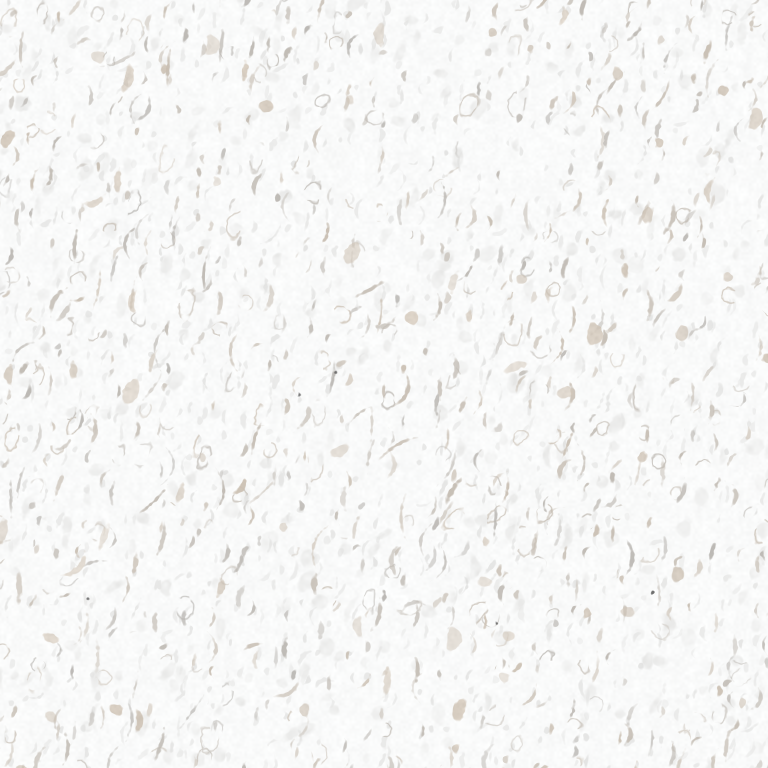
Write a WebGL 1 fragment shader that draws this texture.

```glsl
precision highp float;
// White terrazzo-like sheet: a softly grained ground strewn with faint grey
// patches, thin upright beige slivers, broken grain rims and a few dark specks.
// Each kind is a jittered grid of bent, rotated ellipses with ragged edges.
uniform vec2 u_resolution;

float hash(vec2 p) {
  vec3 q = fract(vec3(p.xyx) * 0.1031);
  q += dot(q, q.yzx + 33.33);
  return fract((q.x + q.y) * q.z);
}

vec2 hash2(vec2 p) {
  return vec2(hash(p + 17.3), hash(p + 71.9));
}

float noise(vec2 p) {
  vec2 i = floor(p), f = fract(p);
  f = f * f * (3.0 - 2.0 * f);
  return mix(mix(hash(i), hash(i + vec2(1.0, 0.0)), f.x),
             mix(hash(i + vec2(0.0, 1.0)), hash(i + vec2(1.0, 1.0)), f.x), f.y);
}

// Signed distance to an upright ellipse, approximate near its tips.
float ellipse(vec2 p, vec2 radius) {
  return (length(p / radius) - 1.0) * min(radius.x, radius.y);
}

// Scattered flakes: x is coverage, y a random tone of the strongest flake.
// A rim width above zero draws broken outlines instead of filled shapes.
vec2 flakes(vec2 uv, float cells, float seed, float density,
            vec2 smallest, vec2 largest, float rim, float edge) {
  vec2 home = floor(uv * cells);
  vec2 result = vec2(0.0);
  for (int y = -1; y <= 1; y++) {
    for (int x = -1; x <= 1; x++) {
      vec2 id = home + vec2(float(x), float(y));
      vec2 key = id + seed * 37.0 + 50.0;
      float cluster = 0.55 + 0.9 * noise(id / cells * 9.0 + seed);
      if (hash(key) > density * cluster) continue;

      vec2 p = uv - (id + hash2(key)) / cells;
      float turn = hash(key + 5.7) * 2.0 - 1.0;
      float angle = 0.12 + 0.3 * turn + 0.9 * pow(turn, 5.0);
      float c = cos(angle), s = sin(angle);
      p = vec2(c * p.x - s * p.y, s * p.x + c * p.y);

      vec2 pick = hash2(key + 9.1);
      vec2 radius = mix(smallest, largest, pick * pick);
      p.x += (hash(key + 3.3) - 0.5) * 0.7 * p.y * p.y / radius.y;
      float d = ellipse(p, radius);
      d += (noise(uv * 230.0 + seed) - 0.5) * 0.0022;
      float cover;
      if (rim > 0.0) {
        float gaps = smoothstep(0.48, 0.62, noise(uv * 75.0 + key));
        cover = smoothstep(edge, -edge, abs(d) - rim) * gaps;
      } else {
        cover = smoothstep(edge, -edge, d);
      }
      cover *= mix(0.5, 1.0, hash(key + 2.9));
      if (cover > result.x) result = vec2(cover, hash(key + 8.2));
    }
  }
  return result;
}

void main() {
  vec2 uv = gl_FragCoord.xy / min(u_resolution.x, u_resolution.y);
  float edge = max(0.0011, 0.7 / min(u_resolution.x, u_resolution.y));

  // Ground with fine grain and slight upright streaks
  float grain = noise(uv * 300.0) + noise(uv * 170.0 + 40.0) - 1.0;
  float streak = noise(uv * vec2(110.0, 45.0) + 9.0) - 0.5;
  vec3 color = vec3(0.979, 0.982, 0.981) + 0.018 * grain + 0.012 * streak;

  vec3 paleGrey = vec3(0.90, 0.90, 0.895);
  vec3 stoneGrey = vec3(0.72, 0.71, 0.695);
  vec3 beige = vec3(0.80, 0.755, 0.70);

  // Faint patches and ghost slivers
  vec2 f = flakes(uv, 26.0, 1.0, 0.42, vec2(0.004, 0.006), vec2(0.011, 0.016), 0.0, edge * 2.0);
  color = mix(color, paleGrey, f.x * (0.3 + 0.7 * noise(uv * 130.0)));
  f = flakes(uv, 42.0, 2.0, 0.55, vec2(0.0016, 0.004), vec2(0.004, 0.011), 0.0, edge);
  color = mix(color, paleGrey - 0.03 * f.y, f.x * 0.8);

  // Broken outlines around larger grains
  f = flakes(uv, 22.0, 3.0, 0.42, vec2(0.007, 0.009), vec2(0.012, 0.019), 0.0009, edge);
  color = mix(color, mix(stoneGrey, beige, f.y), f.x * 0.8);

  // Thin slivers
  f = flakes(uv, 33.0, 4.0, 0.55, vec2(0.0016, 0.005), vec2(0.0036, 0.018), 0.0, edge);
  color = mix(color, mix(stoneGrey, beige, f.y), f.x * 0.95);

  // Sparse broad beige chips
  f = flakes(uv, 15.0, 5.0, 0.25, vec2(0.004, 0.006), vec2(0.010, 0.018), 0.0, edge);
  color = mix(color, beige + 0.04 * f.y + 0.03 * grain, f.x * 0.9);

  // Rare dark specks
  f = flakes(uv, 4.0, 6.0, 0.35, vec2(0.0018), vec2(0.0024), 0.0, edge);
  color = mix(color, vec3(0.2), f.x);

  gl_FragColor = vec4(clamp(color, 0.0, 1.0), 1.0);
}
```
